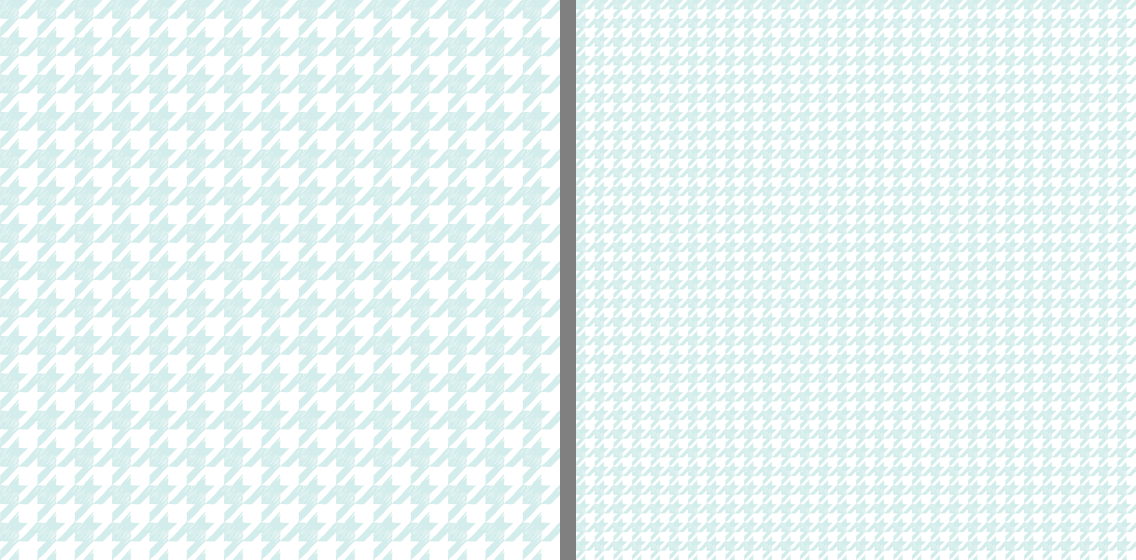
Left, the tile; right, the same tile 2 across and 2 down.
Reproduce this pattern procedurally as a Shadertoy shader.

```glsl
// Pale aqua houndstooth on white, 15 by 15 repeats, with a hand-hatched look.
// Each repeat is four cells: one solid, one blank and two with twill stripes;
// ragged stroke ends fray the peaks and thin tapered scratches cross the body.

const float REPEATS = 15.0;

float hash(float n) {
    return fract(sin(n * 127.1 + 3.7) * 43758.5453);
}

// 1.0 where the cloth is dyed; p is in repeats, y pointing down
float dye(vec2 p) {
    p += 0.006 * sin(6.2832 * (2.0 * p.yx + vec2(0.1, 0.35)));
    vec2 tile = fract(p) * 2.0;
    vec2 cell = floor(tile);
    vec2 q = fract(tile);
    if (cell.x == cell.y) return 1.0 - cell.x;

    // diagonal stripes, swapped between the two mixed cells
    float s = q.x + q.y;
    if (cell.y > 0.5 && s > 1.25) {
        float stroke = floor(dot(q, vec2(0.82, 0.57)) * 20.0);
        return step(1.5, s + 0.24 * (hash(stroke) - 0.45));
    }
    float middle = cell.y > 0.5 ? 0.75 : 0.25;
    return step(abs(fract(s - middle + 0.5) - 0.5), 0.265);
}

// Coverage of the thin white scratches across the solid cell
float scratches(vec2 p, float px) {
    vec2 q = fract(p + 0.25) - 0.25;
    float cover = 0.0;
    for (int i = 0; i < 12; i++) {
        float n = float(i);
        float angle = 0.87 + 0.16 * (hash(n + 20.0) - 0.5);
        vec2 along = vec2(cos(angle), -sin(angle));
        vec2 across = vec2(-along.y, along.x);
        float lane = (n + 0.2 + 0.6 * hash(n + 40.0)) / 12.0 - 0.5;
        vec2 center = 0.25 + across * lane * 0.6 + along * 0.22 * (hash(n + 60.0) - 0.5);
        float halfLength = mix(0.09, 0.22, hash(n + 80.0));

        // tapered stroke, box filtered over one pixel
        vec2 r = q - center;
        float t = dot(r, along) / halfLength;
        float d = dot(r, across);
        float w = mix(0.004, 0.008, hash(n + 100.0)) * max(0.0, 1.0 - t * t);
        float overlap = min(w, d + 0.5 * px) - max(-w, d - 0.5 * px);
        cover = max(cover, max(overlap, 0.0) / px);
    }
    return min(cover, 1.0);
}

void mainImage(out vec4 fragColor, in vec2 fragCoord) {
    vec2 scale = vec2(REPEATS, -REPEATS) / iResolution.xy;

    // average a 4 by 4 grid of samples for smooth edges
    float ink = 0.0;
    for (int j = 0; j < 4; j++) {
        for (int i = 0; i < 4; i++) {
            vec2 offset = (vec2(i, j) + 0.5) / 4.0 - 0.5;
            ink += dye((fragCoord + offset) * scale) / 16.0;
        }
    }
    ink *= 1.0 - scratches(fragCoord * scale, REPEATS / iResolution.y);

    fragColor = vec4(mix(vec3(1.0), vec3(0.825, 0.928, 0.92), ink), 1.0);
}
```
